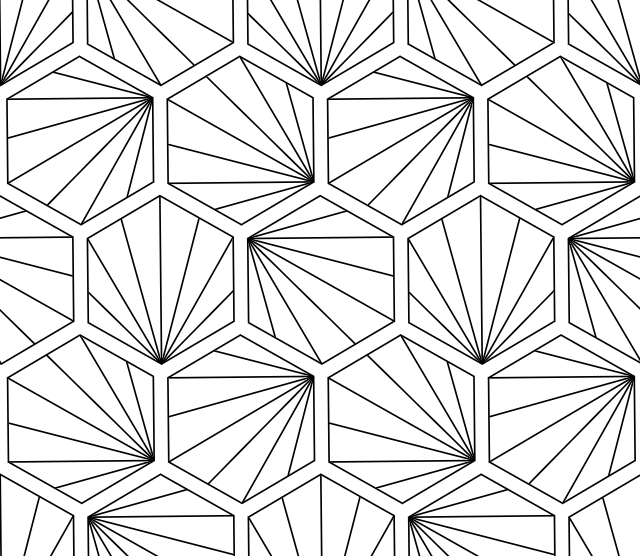
A WebGL 2 fragment shader for this pattern:

```glsl
#version 300 es
precision highp float;

uniform vec2 u_resolution;
out vec4 fragColor;

mat2 rotation(float angle) {
    float c = cos(angle), s = sin(angle);
    return mat2(c, s, -s, c);
}

// Signed distance to a hexagon with a vertex on the +x axis
float hexagon(vec2 p, float apothem) {
    p = abs(p);
    return max(p.y, dot(p, vec2(0.8660, 0.5))) - apothem;
}

// Distance to seven rays, 15 degrees apart, leaving the apex towards -x
float fan(vec2 p, float apexX) {
    vec2 v = vec2(apexX - p.x, p.y);
    float angle = atan(v.y, v.x);
    float ray = clamp(round(degrees(angle) / 15.0), -3.0, 3.0);
    float offAxis = min(abs(angle - radians(15.0 * ray)), radians(90.0));
    return length(v) * sin(offAxis);
}

// Direction of the fan apex, alternating along each row and every two rows
float apexAngle(float column, float row) {
    float phase = mod(column + floor((row + 1.0) * 0.5), 2.0);
    return mod(row, 2.0) > 0.5 ? mix(30.0, -30.0, phase)
                               : mix(270.0, 150.0, phase);
}

// Distance to the nearest line of the tile in the given row
float tileLines(vec2 p, float row) {
    // Rows are staggered by half a tile and drift slightly sideways
    float shift = 0.5 * mod(row, 2.0) + 0.0065 - 0.002 * row;
    float column = round(p.x - shift);
    vec2 local = p - vec2(column + shift, row * 0.869 - 0.0156);

    // Turn the apex onto +x, including the small tilt of every tile
    float turn = radians(apexAngle(column, row)) + 0.010;
    local = rotation(-turn) * local;

    float edge = hexagon(local, 0.4545);
    return min(abs(edge), max(fan(local, 0.5248), edge));
}

void main() {
    // One unit is the distance between neighbouring tiles in a row
    float pixel = 3.992 / u_resolution.x;
    vec2 p = gl_FragCoord.xy * pixel;

    // Only the rows just below and just above can reach this point
    float lowerRow = floor((p.y + 0.0156) / 0.869);
    float lineDistance = min(tileLines(p, lowerRow), tileLines(p, lowerRow + 1.0));

    // Thin black lines on white
    float ink = clamp(0.5 + (0.0052 - lineDistance) / pixel, 0.0, 1.0);
    fragColor = vec4(vec3(1.0 - ink), 1.0);
}
```
